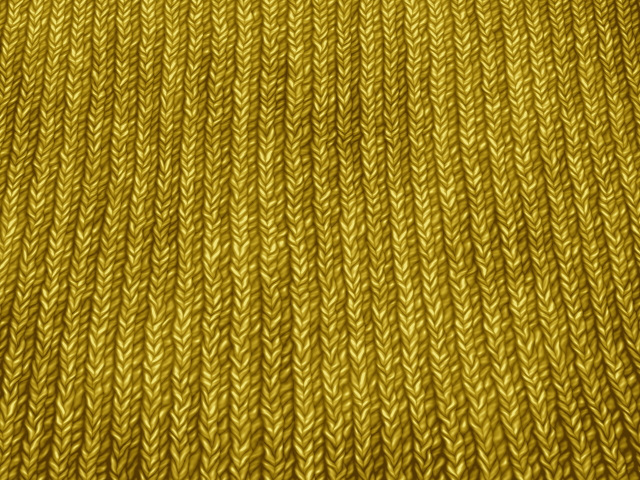
Reproduce this texture procedurally as a Shadertoy shader.

```glsl
// Golden rib knit seen at a slight slant: about 24 ribs across and 48 stitch rows.
// Each rib is a raised column of V stitches beside a recessed column of slanted strands;
// strand height, ply twist, glints and soft shading give a tone that picks the colour.

const float PI = 3.14159;

float hash(vec2 p) {
    return fract(sin(dot(p, vec2(127.1, 311.7))) * 43758.5453);
}

float noise(vec2 p) {
    vec2 i = floor(p), f = fract(p);
    f = f * f * (3.0 - 2.0 * f);
    return mix(mix(hash(i), hash(i + vec2(1, 0)), f.x),
               mix(hash(i + vec2(0, 1)), hash(i + vec2(1, 1)), f.x), f.y);
}

// Yarn colours from deep shadow to glint
vec3 yarnColor(float tone) {
    vec3 ramp[6] = vec3[6](
        vec3(0.33, 0.22, 0.01), vec3(0.49, 0.37, 0.02), vec3(0.60, 0.48, 0.04),
        vec3(0.71, 0.59, 0.11), vec3(0.81, 0.71, 0.22), vec3(0.93, 0.89, 0.49));
    tone = clamp(tone, 0.0, 4.999);
    int i = int(tone);
    return mix(ramp[i], ramp[i + 1], fract(tone));
}

// One strand: along runs 0..1 over its length, across counts strands
float strandTone(float along, float across, float column, float shade) {
    float f = fract(across);
    vec2 id = vec2(column, floor(across));
    float ends = 1.0 - pow(abs(2.0 * along - 1.0), 4.0);
    float height = sin(PI * f) * (0.45 + 0.55 * ends);
    float ply = sin(2.0 * PI * (2.6 * f + 1.3 * along + hash(id)));
    float wear = hash(id + 19.7) - 0.5;
    // A short thin glint at a random place on the strand
    vec2 spot = vec2(along - 0.2 - 0.6 * hash(id + 7.3), f - 0.35 - 0.3 * hash(id + 5.9));
    spot *= vec2(3.2, 5.5);
    float glint = exp(-dot(spot, spot)) * hash(id + 3.1);
    return 0.8 + shade * (height * (2.7 + 0.5 * ply) + 0.9 * wear) + 2.6 * glint;
}

vec3 knit(vec2 uv) {
    // Ribs converge and rows tighten toward the top
    float ribs = (uv.x - 0.42) * mix(20.5, 27.2, uv.y) + 40.3;
    ribs += 0.5 * (noise(uv * vec2(6.0, 3.0)) - 0.5);
    ribs += 0.16 * (noise(uv * vec2(30.0, 50.0)) - 0.5);
    float rib = floor(ribs), u = fract(ribs);
    float row = 36.0 * uv.y + 12.0 * uv.y * uv.y + hash(vec2(rib, 5.0));
    row += 0.8 * (noise(vec2(rib * 3.7, uv.y * 16.0)) - 0.5);
    row += 0.4 * (noise(uv * vec2(60.0, 45.0)) - 0.5);

    float tone;
    if (u < 0.64) {
        // Raised V stitches, two mirrored legs
        float a = (u - 0.32) / 0.32;
        float leg = abs(a);
        tone = strandTone(leg, row - 1.1 * leg, rib * 2.0 + step(0.0, a),
                          1.2 - 0.3 * a * a);
    } else {
        // Recessed strands slanting up to the right
        float b = (u - 0.64) / 0.36;
        tone = strandTone(b, row + 0.4 - 0.9 * b, rib * 2.0 + 0.5, 0.85) - 0.3;
    }

    // Shadowed grooves beside the ribs
    float groove = min(u, 1.0 - u);
    tone *= mix(0.3, 1.0, smoothstep(0.0, 0.14, groove));
    tone *= mix(0.75, 1.0, smoothstep(0.0, 0.07, abs(u - 0.64)));

    // Fibre grain, uneven ribs and broad patches
    tone += 0.8 * (noise(uv * vec2(190.0, 150.0)) - 0.5);
    tone += 0.8 * (noise(vec2(rib * 5.3, uv.y * 6.0)) - 0.5);
    tone += 0.9 * (noise(uv * vec2(5.0, 4.0) + 11.0) - 0.5);

    // Light falls off toward the lower edge and the sides
    tone += 0.2 - 0.9 * smoothstep(0.22, 0.0, uv.y);
    tone -= 0.8 * pow(abs(uv.x - 0.45) * 1.8, 3.0);
    return yarnColor(tone);
}

void mainImage(out vec4 fragColor, in vec2 fragCoord) {
    // Four samples per pixel smooth the strand edges
    vec3 color = vec3(0);
    for (int i = 0; i < 4; i++) {
        vec2 offset = vec2(i % 2, i / 2) * 0.5 - 0.25;
        color += 0.25 * knit((fragCoord + offset) / iResolution.xy);
    }
    fragColor = vec4(color, 1.0);
}
```
